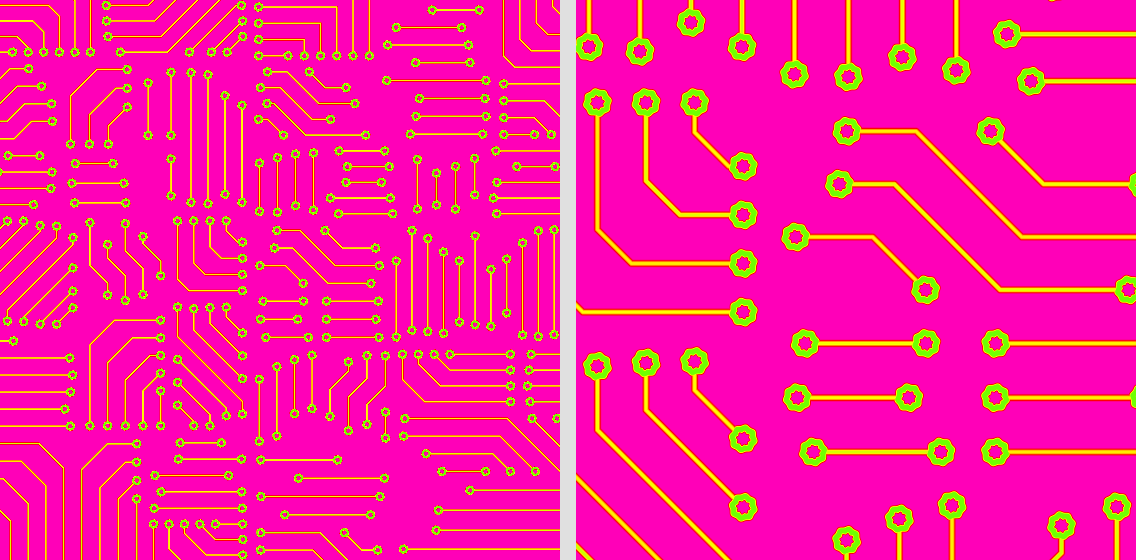
Left: the whole. Right: its middle third, enlarged.
Reproduce this pattern procedurally as a Shadertoy shader.

```glsl
// Circuit board: fine traces with ring pads on a flat ground.
// The canvas is split at random into blocks; each block holds a bundle of
// parallel jogged lanes or nested elbows, coloured by a hue ramp of intensity.

#define PITCH 0.0275      // lane spacing
#define WIRE 0.0027       // trace half width including its soft edge
#define PAD 0.0061        // pad ring radius
#define RING 0.0031       // pad ring half width including its soft edge
#define LOBE 0.0004       // scallop depth of the pads
#define BLOCK 0.24        // blocks longer than this are split
#define ELBOWS 0.27       // share of blocks with nested elbows
#define HUE_GROUND -0.12
#define HUE_PAD 0.26

float hash(float a, float b) {
    return fract(sin(dot(vec2(a, b), vec2(12.99, 78.23))) * 43758.5);
}

float segmentDistance(vec2 p, vec2 a, vec2 b) {
    vec2 ab = b - a;
    float t = clamp(dot(p - a, ab) / max(dot(ab, ab), 1e-8), 0.0, 1.0);
    return length(p - a - ab * t);
}

// Intensity of the polyline a-b-c-d with a ring pad on both ends
float traceInk(vec2 p, vec2 a, vec2 b, vec2 c, vec2 d, float level) {
    if (distance(a, d) < 1.3 * PITCH) return 0.0;
    float wire = min(segmentDistance(p, a, b),
                 min(segmentDistance(p, b, c), segmentDistance(p, c, d)));
    vec2 q = length(p - a) < length(p - d) ? p - a : p - d;
    float radius = length(q);
    float wobble = LOBE * sin(8.0 * atan(q.y, q.x + 1e-6));
    float ring = 1.0 - smoothstep(0.4 * RING, RING, abs(radius - PAD + wobble));
    float line = level * (1.0 - smoothstep(0.15 * WIRE, WIRE, wire));
    return max(ring, line * step(PAD, radius));
}

// Lanes sharing one 45 degree jog, clipped to the block
float laneBundle(vec2 p, vec2 size, float lanes, float s, float id) {
    float room = min(lanes - 1.0, floor(size.x / s) - 3.0);
    float jog = clamp(floor((hash(id, 5.0) * 1.6 - 0.5) * room), 0.0, max(room, 0.0));
    float bend = mix(1.5 * s, size.x - (jog + 1.5) * s, hash(id, 6.0));
    float ink = 0.0;
    for (int j = 0; j < 40; j++) {
        float i = float(j) - jog;
        if (i >= lanes) break;
        float x = bend - 0.41 * s * (i - 0.5 * (lanes - jog));
        x = clamp(x, 0.5 * s, size.x - (jog + 0.5) * s);
        float first = max(0.0, -i), last = min(jog, lanes - 1.0 - i);
        vec2 b = vec2(x + first * s, (i + first + 0.5) * s);
        vec2 c = vec2(x + last * s, (i + last + 0.5) * s);
        vec2 a = b, d = c;
        float r0 = hash(id + 0.37 * i, 7.0), r1 = hash(id + 0.37 * i, 8.0);
        if (first == 0.0) a.x = mix(0.5 * s, b.x, 0.7 * r0 * r0);
        if (last == jog) d.x = mix(size.x - 0.5 * s, c.x, 0.7 * r1 * r1);
        ink = max(ink, traceInk(p, a, b, c, d, mix(0.72, 0.87, r0)));
    }
    return ink;
}

// Nested elbows from the left side to the bottom side
float elbowBundle(vec2 p, vec2 size, float lanes, float s, float id) {
    float chamfer = s * floor(3.0 * hash(id, 9.0)) * 0.7;
    float ink = 0.0;
    for (int j = 0; j < 30; j++) {
        float i = float(j);
        if (i >= lanes) break;
        float y = (i + 0.5) * s, x = size.x - size.y + y;
        float cut = min(chamfer, y - 0.5 * s);
        ink = max(ink, traceInk(p, vec2(0.5 * s, y), vec2(x - cut, y),
            vec2(x, y - cut), vec2(x, 0.5 * s), mix(0.72, 0.87, hash(id, i))));
    }
    return ink;
}

vec3 hueColour(float hue) {
    return clamp(abs(mod(hue * 6.0 + vec3(0.0, 4.0, 2.0), 6.0) - 3.0) - 1.0, 0.0, 1.0);
}

void mainImage(out vec4 fragColor, in vec2 fragCoord) {
    vec2 p = fragCoord / iResolution.xy;

    // Random subdivision into blocks
    vec2 lo = vec2(-0.06), hi = vec2(1.06), size = hi - lo;
    float id = 1.0;
    for (int level = 0; level < 8; level++) {
        float longSide = max(size.x, size.y), shortSide = min(size.x, size.y);
        if (longSide < BLOCK) break;
        if (longSide < 0.4 && shortSide < 0.2 && hash(id, 1.0) < 0.4) break;
        bool alongX = size.x > size.y;
        if (shortSide > 0.2 && hash(id, 2.0) < 0.3) alongX = !alongX;
        vec2 axis = alongX ? vec2(1.0, 0.0) : vec2(0.0, 1.0);
        vec2 cut = lo + size * mix(0.36, 0.64, hash(id, 3.0));
        bool upper = dot(p - cut, axis) > 0.0;
        if (upper) lo = mix(lo, cut, axis);
        else hi = mix(hi, cut, axis);
        id = 2.0 * id + (upper ? 1.0 : 0.0);
        size = hi - lo;
    }

    // Block coordinates: long side along x, mirrored at random
    vec2 q = p - lo;
    if (size.y > size.x) { q = q.yx; size = size.yx; }
    if (hash(id, 10.0) < 0.5) q.x = size.x - q.x;
    if (hash(id, 11.0) < 0.5) q.y = size.y - q.y;

    float lanes = max(floor(size.y / PITCH), 1.0), spacing = size.y / lanes;
    float ink = hash(id, 4.0) < ELBOWS
        ? elbowBundle(q, size, lanes, spacing, id)
        : laneBundle(q, size, lanes, spacing, id);
    fragColor = vec4(hueColour(mix(HUE_GROUND, HUE_PAD, ink)), 1.0);
}
```
